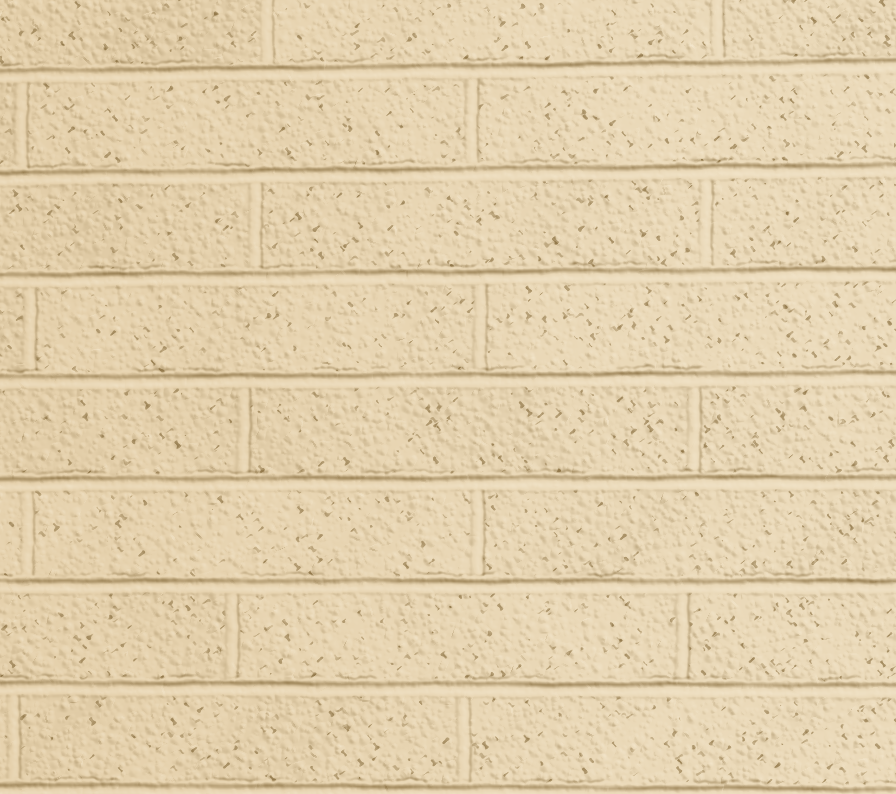
Give the GLSL for this texture, as a WebGL 1 fragment shader.

```glsl
precision highp float;
// Cream painted brick wall in running bond, with pitted faces and shadowed joints.
uniform vec2 u_resolution;

// Lengths are in wall units: the canvas is WALL_WIDTH units wide.
const float WALL_WIDTH = 768.0;
const vec2 PITCH = vec2(386.0, 88.3);   // brick length and course height
const float FIRST_COURSE = 33.0;        // part of the top course that is cut off

const vec3 PAINT_WARM = vec3(0.898, 0.817, 0.672);
const vec3 PAINT_PALE = vec3(0.918, 0.850, 0.722);
const vec3 HIGHLIGHT = vec3(0.975, 0.935, 0.850);
const vec3 SHADOW = vec3(0.580, 0.480, 0.300);

vec2 hash2(vec2 c) {
  return fract(sin(vec2(dot(c, vec2(127.1, 311.7)), dot(c, vec2(269.5, 183.3)))) * 43758.5);
}

// Cellular noise: distance to the nearest point, and a random value of its cell.
vec2 cellular(vec2 p) {
  vec2 base = floor(p);
  vec2 nearest = vec2(9.0, 0.0);
  for (int j = -1; j <= 1; j++) {
    for (int i = -1; i <= 1; i++) {
      vec2 cell = base + vec2(float(i), float(j));
      float d = length(cell + hash2(cell) - p);
      if (d < nearest.x) nearest = vec2(d, hash2(cell + 37.0).x);
    }
  }
  return nearest;
}

// Layered sines, roughly -1 to 1.
float waver(float t, float seed) {
  return 0.5 * sin(t + seed * 4.1) + 0.3 * sin(t * 2.7 + seed * 7.3) + 0.2 * sin(t * 6.1 + seed * 2.9);
}

// Soft line profile around d = 0.
float ridge(float d, float width) {
  return exp(-d * d / (width * width));
}

// Rounded blobs of thick paint.
float blobs(vec2 p, float size) {
  vec2 c = cellular(p / size);
  return (1.0 - smoothstep(0.05, 0.6, c.x)) * c.y;
}

float paintRelief(vec2 p) {
  return blobs(p, 10.0) + 0.6 * blobs(p + 51.0, 5.5);
}

// Small holes of varied size; density is the share of cells that hold one.
float pits(vec2 p, vec2 size, float density, float soft) {
  vec2 bent = p + 1.2 * vec2(sin(p.y * 0.9), sin(p.x * 0.8 + p.y * 0.3));
  vec2 c = cellular(bent / size);
  float radius = mix(0.06, 0.19, fract(c.y * 17.0));
  return step(c.y, density) * (1.0 - smoothstep(radius - soft, radius + soft, c.x));
}

// Start of the first whole brick in a course; alternate courses shift by half a brick.
float courseStart(float row) {
  float shifted = 11.0 + 8.5 * row - 1.2 * row * row;
  return mix(229.0 - 5.0 * row, shifted, mod(row, 2.0));
}

void main() {
  float unit = WALL_WIDTH / u_resolution.x;
  vec2 p = vec2(gl_FragCoord.x, u_resolution.y - gl_FragCoord.y) * unit;
  float blur = 0.4 * unit;

  // Courses lean slightly, falling at the foot and rising at the top.
  float lean = (p.x / WALL_WIDTH - 0.5) * mix(-10.0, 4.0, p.y / 682.0);
  float y = p.y - lean + FIRST_COURSE - 1.0;
  float row = floor(y / PITCH.y);
  float v = y - row * PITCH.y;
  float grooveRow = floor(y / PITCH.y + 0.5);
  float groove = y - grooveRow * PITCH.y - 0.9 * waver(p.x * 0.035, grooveRow);

  // Bricks along the course; u is measured from the nearest upright joint.
  float along = p.x - courseStart(row) + 0.9 * waver(p.y * 0.09, row);
  float u = mod(along + 0.5 * PITCH.x, PITCH.x) - 0.5 * PITCH.x;
  vec2 brick = vec2(floor(along / PITCH.x), row);
  float topEdge = 11.5 + waver(p.x * 0.04, row + 3.0);
  float lowEdge = 82.5 + 1.6 * waver(p.x * 0.11, row);
  float courseBody = smoothstep(topEdge - 2.0, topEdge + 1.5, v)
                   * (1.0 - smoothstep(lowEdge, lowEdge + 3.0, v));
  float face = courseBody * smoothstep(4.5, 7.5, abs(u));

  // Tone: positive is lit, negative is shaded.
  float patchy = smoothstep(-0.3, 0.6, waver(p.x * 0.045, row + 8.0));
  float tone = -0.62 * ridge(groove, 1.7 + blur) * (0.8 + 0.3 * waver(p.x * 0.02, grooveRow));
  tone -= 0.12 * ridge(groove, 4.0);
  tone += 0.30 * ridge(groove - 7.0, 3.0);
  tone -= 0.16 * ridge(v - topEdge, 1.4 + blur);
  tone -= 0.42 * patchy * ridge(v - lowEdge, 1.0 + blur);
  tone += 0.16 * ridge(v - lowEdge - 2.5, 1.2);
  float joint = -0.38 * ridge(u - 5.5, 1.1 + blur) - 0.16 * ridge(u + 5.5, 1.4 + blur);
  tone += courseBody * (joint + 0.22 * ridge(u - 1.0, 2.8));

  // Paint skin lit from the upper right, rougher on the faces.
  float slope = paintRelief(p) - paintRelief(p + vec2(1.4, -1.4));
  tone += slope * mix(0.22, 0.48, face);
  tone += face * 0.12 * (hash2(brick + 5.0).x - 0.5);
  tone += 0.05 * waver(p.x * 0.03 + sin(p.y * 0.04), row);

  // Pits gather towards the right side.
  float density = 0.24 + 0.22 * p.x / WALL_WIDTH + 0.12 * (hash2(brick).y - 0.5);
  float holes = max(pits(p, vec2(11.0, 14.0), density, 0.06),
                    0.7 * pits(p + 91.0, vec2(17.0, 9.0), 0.2, 0.07));
  tone -= 0.68 * face * holes;

  vec3 paint = mix(PAINT_WARM, PAINT_PALE, smoothstep(0.0, 0.9, p.x / WALL_WIDTH));
  vec3 color = mix(paint, HIGHLIGHT, clamp(tone, 0.0, 1.0));
  color = mix(color, SHADOW, clamp(-tone, 0.0, 1.0));
  gl_FragColor = vec4(color, 1.0);
}
```
